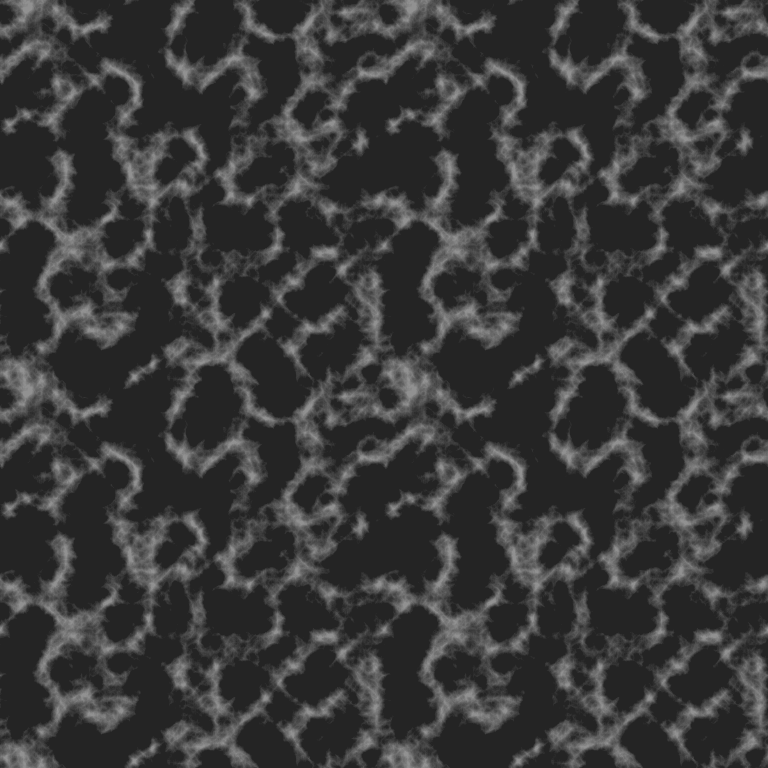
A Shadertoy shader for this texture:

```glsl
// Unit gradient at a lattice point, chosen by an integer hash
vec2 gradient(ivec2 cell, int seed) {
    uint h = uint(cell.x) * 1597u + uint(cell.y) * 51749u + uint(seed) * 7919u;
    h = (h ^ (h >> 15)) * 73471u;
    h = (h ^ (h >> 13)) * 92821u;
    h = (h ^ (h >> 16)) * 68917u;
    float angle = 6.28319 * float((h >> 8) & 65535u) / 65536.0;
    return vec2(cos(angle), sin(angle));
}

float cornerNoise(vec2 cell, vec2 corner, vec2 local, float period, int seed) {
    return dot(gradient(ivec2(mod(cell + corner, period)), seed), local - corner);
}

// Gradient noise that wraps after a whole number of cells
float wrappedNoise(vec2 p, float period, int seed) {
    vec2 cell = floor(p);
    vec2 f = p - cell;
    vec2 blend = f * f * f * (f * (f * 6.0 - 15.0) + 10.0);
    float bottom = mix(cornerNoise(cell, vec2(0, 0), f, period, seed),
                       cornerNoise(cell, vec2(1, 0), f, period, seed), blend.x);
    float top = mix(cornerNoise(cell, vec2(0, 1), f, period, seed),
                    cornerNoise(cell, vec2(1, 1), f, period, seed), blend.x);
    return mix(bottom, top, blend.y);
}

// Folded octaves; creases near zero form the veins
float turbulence(vec2 tileUv) {
    float sum = 0.0, amplitude = 1.0, period = 6.0;
    for (int octave = 0; octave < 6; octave++) {
        // Shift each lattice so that their zeros do not coincide
        vec2 shift = fract(float(octave) * vec2(0.618, 0.755) + 0.13);
        sum += amplitude * abs(wrappedNoise(tileUv * period + shift, period, octave + 3));
        amplitude *= 0.5;
        period *= 2.0;
    }
    return sum;
}

void mainImage(out vec4 fragColor, in vec2 fragCoord) {
    // Two repeats across and down
    vec2 tileUv = fract(fragCoord / iResolution.xy * 2.0);

    // Pale smoke over a flat charcoal ground
    float smoke = 1.0 - clamp((turbulence(tileUv) - 0.08) / 0.27, 0.0, 1.0);
    vec3 charcoal = vec3(0.141);
    vec3 ash = vec3(0.57);
    fragColor = vec4(mix(charcoal, ash, smoke), 1.0);
}
```
